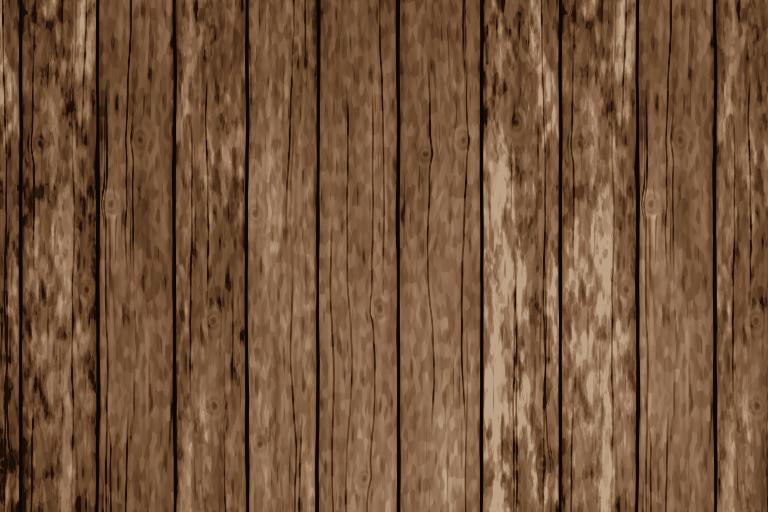
Give the GLSL for this texture, as a WebGL 2 fragment shader.

```glsl
#version 300 es
// Weathered brown vertical planks with dark gaps, cracks, knots and flaked pale wear.
precision highp float;
uniform vec2 u_resolution;
out vec4 outColor;

// Lengths are fractions of the canvas height.
const int GAPS = 10;
const float PITCH = 0.1506;
const float FIRST_GAP = 0.041;
const float GAP_SHIFT = 0.0234;     // the middle planks lean to the left
const float GAP_HALF = 0.0032;
const float GAP_WOBBLE = 0.006;
const float PLANK_CYCLE = 7.0;      // planks recur after this many
const float CRACK_HALF = 0.0007;
const float KNOT_SIZE = 0.019;
const float BASE_TONE = 2.75;
const vec2 LIGHT_POS = vec2(0.95, 0.22);
const vec3 GAP_COLOR = vec3(0.055, 0.025, 0.012);
const vec3 WOOD[6] = vec3[6](
  vec3(0.11, 0.05, 0.02), vec3(0.31, 0.19, 0.11), vec3(0.42, 0.29, 0.18),
  vec3(0.52, 0.38, 0.27), vec3(0.61, 0.48, 0.36), vec3(0.74, 0.63, 0.52));
// Wear of each plank: amount, centre of the streak across its width.
const vec2 WEAR[7] = vec2[7](
  vec2(1.0, 0.22), vec2(0.85, 0.62), vec2(0.15, 0.2), vec2(0.75, 0.3),
  vec2(0.4, 0.2), vec2(0.1, 0.6), vec2(0.12, 0.5));

float hash(vec2 p) {
  return fract(sin(dot(p, vec2(127.1, 311.7))) * 43758.5453);
}

float noise(vec2 p) {
  vec2 i = floor(p), f = fract(p);
  f = f * f * (3.0 - 2.0 * f);
  return mix(mix(hash(i), hash(i + vec2(1, 0)), f.x),
             mix(hash(i + vec2(0, 1)), hash(i + vec2(1, 1)), f.x), f.y);
}

float fbm(vec2 p) {
  float sum = 0.0, amp = 0.5;
  for (int i = 0; i < 4; i++) {
    sum += amp * noise(p);
    p = p * 2.03 + 17.3;
    amp *= 0.5;
  }
  return sum / 0.9375;
}

// Soft-edged cells, each with its own value, like dabs of paint.
float dabs(vec2 p) {
  vec2 cell = floor(p);
  float sum = 0.0, total = 0.0;
  for (int y = -1; y <= 1; y++)
    for (int x = -1; x <= 1; x++) {
      vec2 c = cell + vec2(x, y);
      vec2 d = c + vec2(hash(c), hash(c + 41.0)) - p;
      float w = exp(-14.0 * dot(d, d));
      sum += w * hash(c + 83.0);
      total += w;
    }
  return sum / total;
}

float gapX(float i) {
  float s = (i - 4.2) / 1.3;
  return FIRST_GAP + PITCH * i - GAP_SHIFT * exp(-s * s);
}

void main() {
  vec2 p = gl_FragCoord.xy / u_resolution.y;
  float px = 1.0 / u_resolution.y;

  // Find the plank and the distance to the nearest gap.
  float plank = 0.0, gapDist = 1.0;
  for (int i = 0; i < GAPS; i++) {
    float id = mod(float(i), PLANK_CYCLE);
    float d = p.x - gapX(float(i)) - GAP_WOBBLE * (fbm(vec2(p.y * 5.0, id * 9.1)) - 0.5);
    plank += step(0.0, d);
    gapDist = min(gapDist, abs(d));
  }
  float seed = mod(plank, PLANK_CYCLE);
  float left = gapX(plank - 1.0), width = gapX(plank) - left;
  float across = (p.x - left) / width;
  vec2 local = vec2((across - 0.5) * width, p.y);

  // Knots bend the grain around them.
  float tone = BASE_TONE + mix(0.75, -0.85, smoothstep(0.05, 1.0, distance(p, LIGHT_POS)));
  vec2 bent = local;
  for (int i = 0; i < 2; i++) {
    vec2 key = vec2(seed, float(i) + 5.0);
    vec2 d = local - vec2((hash(key) - 0.5) * 0.11, hash(key + 20.0));
    float r = length(d * vec2(1.0, 0.75)) + 0.004 * (noise(local * 70.0) - 0.5);
    float fade = exp(-r * r / (KNOT_SIZE * KNOT_SIZE));
    bent.x -= 0.6 * d.x * fade;
    tone += fade * (0.3 + 0.6 * sin(r * 420.0)) - 1.8 * (1.0 - smoothstep(0.003, 0.008, r));
  }
  bent.x += 0.012 * (noise(vec2(local.x * 9.0, local.y * 4.0 + seed * 5.0)) - 0.5);
  vec2 q = bent + seed * vec2(7.3, 3.1);

  // Broad stains, fine grain and dabs.
  tone += 0.5 * (hash(vec2(seed, 2.0)) - 0.5);
  tone += 2.0 * (fbm(q * vec2(26.0, 4.0)) - 0.5);
  tone += 1.0 * (noise(q * vec2(150.0, 9.0)) - 0.5);
  tone += 1.3 * (dabs(q * vec2(125.0, 42.0)) - 0.5);
  float ticks = noise(q * vec2(170.0, 17.0) + 31.0);
  tone -= 1.3 * smoothstep(0.72, 0.92, ticks);

  // Pale flaked wear gathered in a streak, with dark specks.
  vec2 wear = WEAR[int(seed)];
  float streak = exp(-pow((across - wear.y) / 0.27, 2.0));
  float flake = 0.55 * fbm(q * vec2(32.0, 5.0) + 9.0) + 0.45 * fbm(q * vec2(95.0, 26.0));
  tone += 2.3 * wear.x * smoothstep(0.42, 0.62, flake + 0.16 * (streak - 0.6));
  tone -= 1.3 * wear.x * smoothstep(0.57, 0.68, fbm(q * vec2(60.0, 18.0) + 53.0));

  // Long broken cracks.
  for (int i = 0; i < 4; i++) {
    vec2 key = vec2(seed + 11.0, float(i));
    float x = (hash(key) - 0.5) * 0.12 + 0.022 * (fbm(vec2(p.y * 3.0, hash(key) * 90.0)) - 0.5);
    float span = smoothstep(0.42, 0.68, noise(vec2(p.y * 3.0, hash(key + 7.0) * 70.0)));
    float line = 1.0 - smoothstep(CRACK_HALF, CRACK_HALF + px, abs(bent.x - x));
    tone -= 2.3 * span * line;
  }

  // Shade beside the gaps, then colour.
  tone -= 1.5 * exp(-gapDist / 0.006);
  vec3 color = WOOD[0];
  for (int i = 1; i < 6; i++)
    color = mix(color, WOOD[i], clamp(tone - float(i - 1), 0.0, 1.0));
  float gapWidth = GAP_HALF * (0.7 + 0.6 * noise(vec2(p.y * 9.0, seed)));
  float gap = 1.0 - smoothstep(gapWidth - 0.5 * px, gapWidth + 0.7 * px, gapDist);
  outColor = vec4(mix(color, GAP_COLOR, gap), 1.0);
}
```
